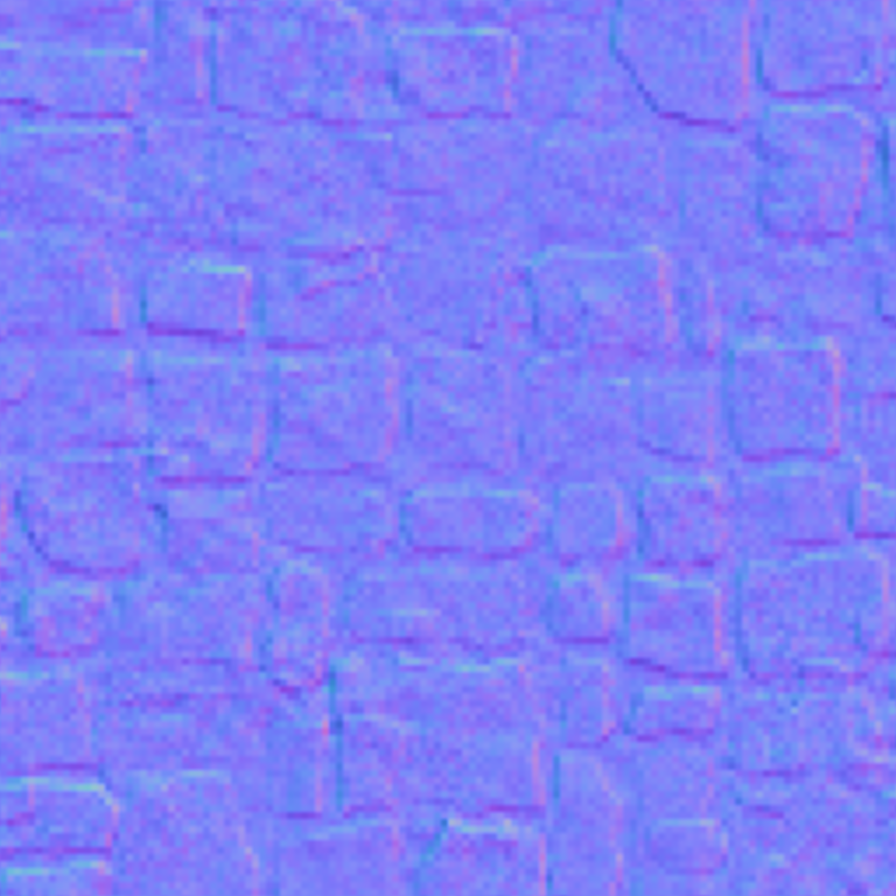
This texture map is drawn by a Shadertoy shader. Its source:

```glsl
// Tangent-space normal map of a rough wall of irregular, chipped stones.
// A pinwheel tiling of jittered boxes gives a height field; its slopes are
// taken on a coarse texel lattice, grained, blended softly and encoded as colour.

const float TEXELS = 128.0;          // lattice resolution across the canvas
const vec2 GRID = vec2(7.0, 8.0);    // average stones across and up
const float JITTER = 0.74;           // wander of each joint, in grid cells
const float JOINT = 0.003;           // half width of the gap between stones

float hash(vec2 p) {
    vec3 q = fract(vec3(p.xyx) * 0.1031);
    q += dot(q, q.yzx + 33.33);
    return fract((q.x + q.y) * q.z);
}

float noise(vec2 p) {
    vec2 i = floor(p), f = fract(p);
    f = f * f * (3.0 - 2.0 * f);
    float low = mix(hash(i), hash(i + vec2(1, 0)), f.x);
    float high = mix(hash(i + vec2(0, 1)), hash(i + 1.0), f.x);
    return mix(low, high, f.y);
}

vec2 noise2(vec2 p) {
    return vec2(noise(p), noise(p + 50.0)) - 0.5;
}

vec2 direction(float angle) {
    return vec2(cos(angle), sin(angle));
}

float roundBox(vec2 p, vec2 halfSize, float radius) {
    vec2 q = abs(p) - halfSize + radius;
    return length(max(q, 0.0)) + min(max(q.x, q.y), 0.0) - radius;
}

float jointOffset(vec2 vertex) {
    return (hash(vertex + 71.0) - 0.5) * JITTER;
}

// Left, bottom, right and top of a stone; the joints that run straight
// through a vertex alternate between horizontal and vertical.
vec4 stoneBounds(vec2 cell) {
    float a = jointOffset(cell);
    float b = jointOffset(cell + vec2(1, 0));
    float c = jointOffset(cell + vec2(1, 1));
    float d = jointOffset(cell + vec2(0, 1));
    bool even = mod(cell.x + cell.y, 2.0) < 0.5;
    vec4 shift = even ? vec4(d, a, b, c) : vec4(a, b, c, d);
    return (vec4(cell, cell + 1.0) + shift) / GRID.xyxy;
}

// Height of one stone: a bevelled box with one chipped side.
float stoneHeight(vec2 p, vec2 cell) {
    vec4 bounds = stoneBounds(cell);
    vec2 halfSize = 0.5 * (bounds.zw - bounds.xy) - JOINT;
    float seed = hash(cell + 13.0), seed2 = hash(cell + 37.0);
    vec2 axis = direction((seed - 0.5) * 0.16);
    vec2 q = p - 0.5 * (bounds.xy + bounds.zw);
    q = vec2(dot(q, axis), dot(q, vec2(-axis.y, axis.x)));

    float d = roundBox(q, halfSize, mix(0.006, 0.035, seed2));
    vec2 chip = direction(6.283 * seed2);
    d = max(d, dot(q, chip) - dot(abs(chip), halfSize) * mix(0.65, 0.95, seed));
    if (d > 0.0) return 0.0;

    float bevel = smoothstep(0.0, mix(0.009, 0.016, seed), -d);
    return bevel * mix(0.25, 0.62, hash(cell + 5.0));
}

// Short broken scarps: sharp steps along the contours of a noise field.
float scarps(vec2 p) {
    float field = noise(p * vec2(13.0, 17.0) + 31.0);
    return smoothstep(0.46, 0.54, field) * smoothstep(0.5, 0.8, noise(p * 11.0 + 64.0));
}

// Whole wall: highest nearby stone, scarps and uneven relief.
float wallHeight(vec2 p) {
    vec2 w = p + 0.022 * noise2(p * 9.0) + 0.011 * noise2(p * 32.0 + 7.0);
    vec2 home = floor(w * GRID);
    float stone = 0.0;
    for (int y = -1; y <= 1; y++)
        for (int x = -1; x <= 1; x++)
            stone = max(stone, stoneHeight(w, home + vec2(x, y)));

    float rubble = 1.0 - smoothstep(0.0, 0.2, stone);
    float wear = mix(0.45, 1.4, noise(p * 26.0 + 9.0));
    float rough = smoothstep(0.45, 0.85, noise(p * 9.0 + 20.0));
    float relief = noise(p * vec2(46.0, 54.0) + 3.0);
    return stone * wear + 0.3 * scarps(p) + relief * (0.05 + 0.36 * rough + 0.22 * rubble);
}

// Sideways tilt of the surface at one lattice point, with its own grain.
vec2 texelTilt(vec2 texel) {
    vec2 p = (texel + 0.5) / TEXELS;
    vec2 stepSize = vec2(1.0 / TEXELS, 0.0);
    vec2 slope = wallHeight(p)
        - vec2(wallHeight(p + stepSize.xy), wallHeight(p + stepSize.yx));
    vec2 grain = vec2(hash(texel + 211.0), hash(texel + 407.0)) - 0.5;
    float strength = mix(0.13, 0.32, noise(p * 14.0 + 83.0));
    return slope + grain * strength;
}

vec3 encodeNormal(vec2 tilt) {
    vec2 t = tilt / sqrt(1.0 + dot(tilt, tilt));
    return vec3(vec2(0.498, 0.502) + 0.5 * t, 0.978 - 0.5 * dot(t, t));
}

void mainImage(out vec4 fragColor, in vec2 fragCoord) {
    vec2 p = fragCoord / iResolution.xy * TEXELS - 0.5;
    vec2 i = floor(p);
    vec2 f = smoothstep(0.05, 0.95, fract(p));
    vec2 low = mix(texelTilt(i), texelTilt(i + vec2(1, 0)), f.x);
    vec2 high = mix(texelTilt(i + vec2(0, 1)), texelTilt(i + 1.0), f.x);
    fragColor = vec4(encodeNormal(mix(low, high, f.y)), 1.0);
}
```
